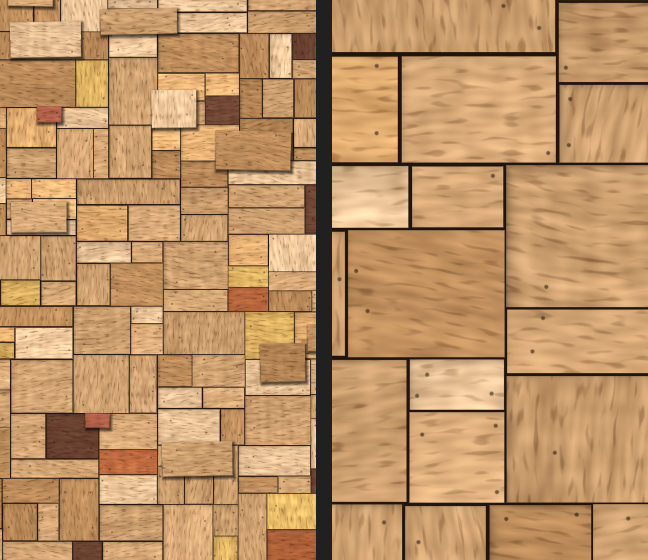
Left, the full canvas; right, a detail of the centre.
Give the GLSL for this texture, as a Shadertoy shader.

```glsl
// Mosaic of reclaimed wooden blocks with fine grain, nail holes and a few raised pieces.

const vec2  CELL_SIZE    = vec2(0.265, 0.205); // pinwheel cell, in canvas widths
const float CELL_JITTER  = 0.62;
const float SPLIT_AREA   = 0.021;              // blocks above about this area are cut
const float GAP_MIN      = 0.0004;
const float GAP_MAX      = 0.0026;
const float RAISED_CELL  = 0.25;
const float RAISED_SHARE = 0.30;
const vec2  SHADOW_SHIFT = vec2(0.004, -0.006);
const float GRAIN_DEPTH  = 0.24;
const float NAIL_RADIUS  = 0.0021;

const vec3 TAN    = vec3(0.82, 0.64, 0.45);
const vec3 PALE   = vec3(0.91, 0.76, 0.59);
const vec3 BROWN  = vec3(0.73, 0.54, 0.35);
const vec3 HONEY  = vec3(0.91, 0.70, 0.46);
const vec3 YELLOW = vec3(0.86, 0.69, 0.38);
const vec3 RUST   = vec3(0.70, 0.39, 0.23);
const vec3 ROSE   = vec3(0.70, 0.38, 0.29);
const vec3 WALNUT = vec3(0.43, 0.27, 0.20);
const vec3 GAP    = vec3(0.13, 0.08, 0.05);

vec2 hash2(vec2 p) {
    vec3 q = fract(p.xyx * vec3(0.1031, 0.1030, 0.0973));
    q += dot(q, q.yzx + 33.33);
    return fract((q.xx + q.yz) * q.zy);
}

float cornerSlope(vec2 corner, vec2 offset) {
    float angle = 6.2832 * hash2(corner).x;
    return dot(vec2(cos(angle), sin(angle)), offset);
}

float gradientNoise(vec2 p) {
    vec2 i = floor(p), f = p - i, u = f * f * f * (f * (f * 6.0 - 15.0) + 10.0);
    vec2 e = vec2(1.0, 0.0);
    return mix(mix(cornerSlope(i, f), cornerSlope(i + e, f - e), u.x),
               mix(cornerSlope(i + e.yx, f - e.yx), cornerSlope(i + 1.0, f - 1.0), u.x), u.y);
}

float boxDistance(vec2 p, vec2 halfSize) {
    vec2 d = abs(p) - halfSize;
    return length(max(d, 0.0)) + min(max(d.x, d.y), 0.0);
}

vec3 blockColour(float pick) {
    if (pick < 0.36) return TAN;
    if (pick < 0.59) return PALE;
    if (pick < 0.76) return BROWN;
    if (pick < 0.88) return HONEY;
    if (pick < 0.95) return YELLOW;
    return pick < 0.975 ? RUST : WALNUT;
}

// Surface of one block; p is measured from its centre.
vec3 wood(vec2 p, vec2 halfSize, vec2 id, vec3 base, float px) {
    vec2 r = hash2(id + 3.7), s = hash2(id + 9.1);
    bool upright = (halfSize.y > halfSize.x) != (r.x < 0.2);
    vec2 q = upright ? p.yx : p;
    q.y += q.x * (s.x - 0.5) * 0.3;
    q += 20.0 * s;
    q.y += 0.014 * gradientNoise(q * vec2(6.0, 9.0));

    float bands  = gradientNoise(q * vec2(4.0, 30.0));
    float flecks = gradientNoise(q * vec2(26.0, 115.0));
    float figure = gradientNoise(q * vec2(50.0, 13.0)) * r.y;
    float pores  = smoothstep(0.12, 0.5, gradientNoise(q * vec2(38.0, 170.0)));
    float tone = GRAIN_DEPTH * (0.6 * bands + 0.8 * flecks + 0.5 * figure - 0.8 * pores);
    tone += 0.12 * (s.y - 0.5) + 0.015;
    vec3 colour = base * (1.0 + tone * vec3(0.85, 1.0, 1.2));

    // At most one nail hole per quarter of the block.
    vec2 quarter = sign(p), n = hash2(id + 5.3 * quarter);
    vec2 nail = quarter * halfSize * (vec2(0.55, 0.2) + vec2(0.35, 0.6) * n);
    float hole = smoothstep(px, -px, length(p - nail) - NAIL_RADIUS);
    return mix(colour, base * 0.3, 0.7 * hole * step(fract(n.x * 17.0), 0.5));
}

vec2 gridPoint(vec2 vertex) {
    return (vertex + CELL_JITTER * (hash2(vertex + 50.0) - 0.5)) * CELL_SIZE;
}

// Pinwheel rectangle: lines through grid points run upright and level in turn.
void pinwheelCell(vec2 cell, out vec2 lo, out vec2 hi) {
    vec2 a = gridPoint(cell), b = gridPoint(cell + vec2(1, 0));
    vec2 c = gridPoint(cell + vec2(0, 1)), d = gridPoint(cell + 1.0);
    bool even = mod(cell.x + cell.y, 2.0) < 0.5;
    lo = even ? vec2(a.x, b.y) : vec2(c.x, a.y);
    hi = even ? vec2(d.x, c.y) : vec2(b.x, d.y);
}

vec3 floorBlocks(vec2 uv, float px) {
    vec2 lo = vec2(0), hi = vec2(1), id = vec2(0), home = floor(uv / CELL_SIZE);
    for (int k = 0; k < 9; k++) {
        vec2 cell = home + vec2(k % 3 - 1, k / 3 - 1), l, h;
        pinwheelCell(cell, l, h);
        if (all(greaterThanEqual(uv, l)) && all(lessThan(uv, h))) { lo = l; hi = h; id = cell + 100.0; }
    }
    // Cut large cells into smaller blocks.
    for (int k = 0; k < 3; k++) {
        vec2 size = hi - lo, r = hash2(id + 7.3), t = hash2(id + 2.9);
        if (size.x * size.y < SPLIT_AREA * (0.5 + 1.4 * r.x)) break;
        int axis = size.x > size.y * mix(0.9, 2.3, r.y) ? 0 : 1;
        float cut = mix(lo[axis], hi[axis], mix(0.27, 0.73, t.x));
        bool above = uv[axis] > cut;
        if (above) lo[axis] = cut; else hi[axis] = cut;
        id = 90.0 * hash2(id + (above ? 11.0 : 23.0));
    }
    vec2 halfSize = 0.5 * (hi - lo), p = uv - 0.5 * (lo + hi), r = hash2(id + 1.3);
    vec3 colour = wood(p, halfSize, id, blockColour(r.x), px);

    // Shade cast by higher neighbours, then the dark joint.
    float shade = exp(-min(p.x + halfSize.x, halfSize.y - p.y) / 0.005);
    colour *= 1.0 - 0.4 * r.y * shade;
    float joint = -boxDistance(p, halfSize) - mix(GAP_MIN, GAP_MAX, hash2(id + 4.4).x);
    return mix(GAP, colour, smoothstep(-0.7 * px, 0.7 * px, joint));
}

vec3 addRaisedBlocks(vec3 colour, vec2 uv, float px) {
    vec2 home = floor(uv / RAISED_CELL);
    for (int k = 0; k < 9; k++) {
        vec2 id = home + vec2(k % 3 - 1, k / 3 - 1) + 200.0;
        vec2 r = hash2(id), s = hash2(id + 31.0), t = hash2(id + 77.0);
        if (r.x > RAISED_SHARE) continue;
        bool small = r.y < 0.42;
        vec2 halfSize = small ? mix(vec2(0.034, 0.022), vec2(0.042, 0.03), s)
                              : mix(vec2(0.06, 0.04), vec2(0.15, 0.062), s);
        if (small && t.x < 0.4) halfSize = halfSize.yx;
        vec3 base = small ? ROSE : blockColour(0.85 * t.x);
        float tilt = 0.05 * (t.y - 0.5);
        mat2 turn = mat2(cos(tilt), sin(tilt), -sin(tilt), cos(tilt));
        vec2 offset = uv - (id - 200.0 + 0.15 + 0.7 * hash2(id + 13.0)) * RAISED_CELL;
        vec2 p = turn * offset;
        float shadow = smoothstep(0.011, -0.004, boxDistance(turn * (offset - SHADOW_SHIFT), halfSize));
        colour *= 1.0 - 0.62 * shadow;
        float d = boxDistance(p, halfSize);
        vec3 top = wood(p, halfSize, id, base, px);
        top *= 1.0 - 0.25 * smoothstep(-0.004, 0.0, d) * step(p.y, 0.0);
        colour = mix(colour, top, smoothstep(0.7 * px, -0.7 * px, d));
    }
    return colour;
}

void mainImage(out vec4 fragColor, in vec2 fragCoord) {
    vec2 uv = fragCoord / iResolution.x;
    float px = 1.0 / iResolution.x;
    fragColor = vec4(addRaisedBlocks(floorBlocks(uv, px), uv, px), 1.0);
}
```
